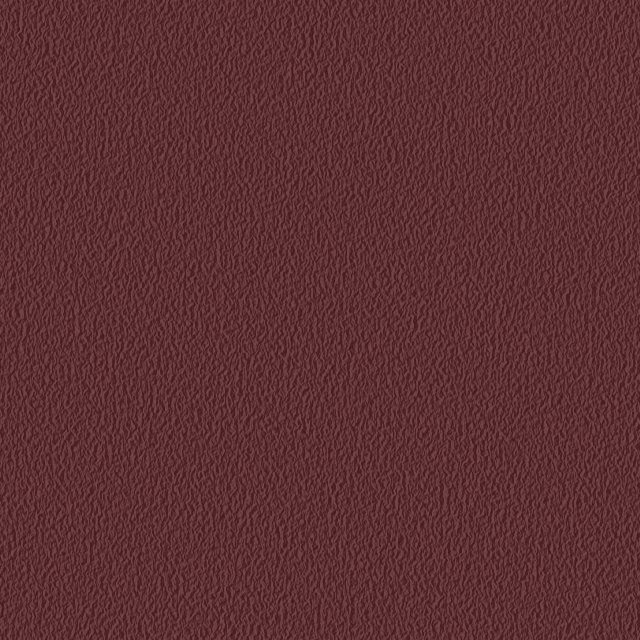
This texture is drawn by a WebGL 1 fragment shader. Its source:

```glsl
precision highp float;

uniform vec2 u_resolution;

// Colours of the crevices and the raised grain
const vec3 CREVICE = vec3(0.27, 0.11, 0.12);
const vec3 RIDGE = vec3(0.46, 0.27, 0.28);

// Height cells per canvas, finer at each octave
const vec2 GRAIN_CELLS = vec2(172.0, 118.0);
const float CELL_GROWTH = 1.85;
const int OCTAVES = 2;
const float OCTAVE_FADE = 0.55;

// Small wobble that breaks up the outlines of the grain
const float WOBBLE_CELLS = 90.0;
const float WOBBLE = 0.003;

// Half step towards the light, across which the slope is measured
const vec2 LIGHT_STEP = vec2(0.0009, -0.0002);

// Steepness of the shading and the level at which it flattens out
const float STEEPNESS = 3.0;
const float SHADE_RANGE = 0.58;
const float TAU = 6.2831853;

float hash(vec2 cell) {
    vec3 h = fract(vec3(cell.xyx) * vec3(0.1031, 0.1030, 0.0973));
    h += dot(h, h.yzx + 33.33);
    return fract((h.x + h.y) * h.z);
}

float cornerSlope(vec2 cell, vec2 offset) {
    float angle = TAU * hash(cell);
    return dot(vec2(cos(angle), sin(angle)), offset);
}

float gradientNoise(vec2 p) {
    vec2 cell = floor(p);
    vec2 f = p - cell;
    vec2 fade = f * f * f * (f * (f * 6.0 - 15.0) + 10.0);
    vec2 e = vec2(1.0, 0.0);
    float bottom = mix(cornerSlope(cell, f),
                       cornerSlope(cell + e.xy, f - e.xy), fade.x);
    float top = mix(cornerSlope(cell + e.yx, f - e.yx),
                    cornerSlope(cell + e.xx, f - e.xx), fade.x);
    return mix(bottom, top, fade.y);
}

float grainHeight(vec2 p) {
    float height = 0.0;
    float weight = 1.0;
    vec2 cells = GRAIN_CELLS;
    for (int i = 0; i < OCTAVES; i++) {
        vec2 shift = vec2(71.37, 53.61) * float(i + 1);
        height += weight * gradientNoise(p * cells + shift);
        cells *= CELL_GROWTH;
        weight *= OCTAVE_FADE;
    }
    return height;
}

void main() {
    vec2 p = gl_FragCoord.xy / min(u_resolution.x, u_resolution.y);
    p.x += WOBBLE * gradientNoise(p * WOBBLE_CELLS + 17.3);

    // Light the relief from one side, with crisp flanks and flat tops
    float relief = grainHeight(p + LIGHT_STEP) - grainHeight(p - LIGHT_STEP);
    float slope = STEEPNESS * relief;
    float shade = 0.5 + SHADE_RANGE * slope / sqrt(1.0 + slope * slope);
    gl_FragColor = vec4(mix(CREVICE, RIDGE, shade), 1.0);
}
```
